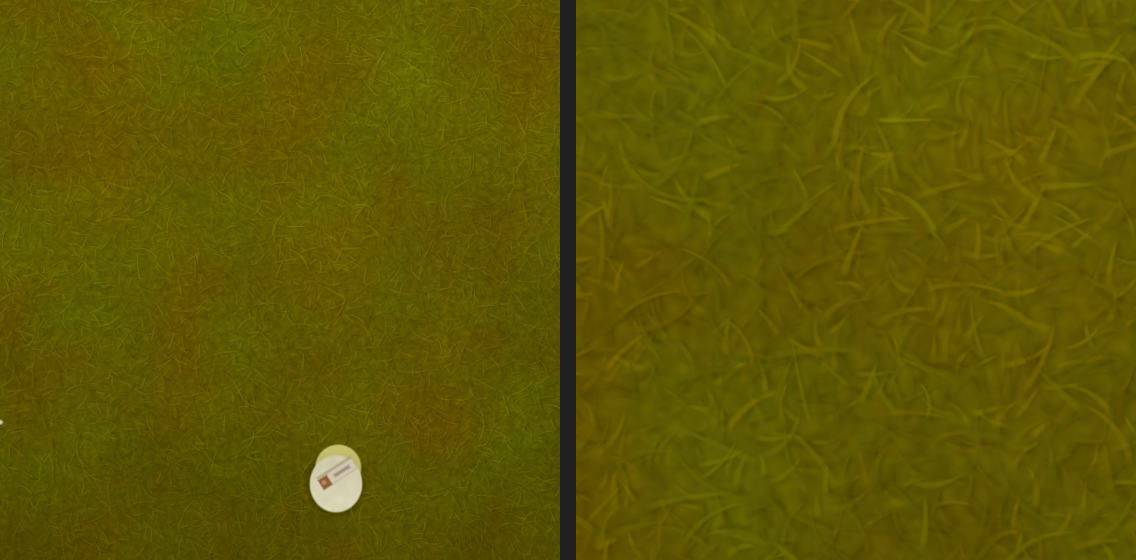
Left: the whole. Right: its middle third, enlarged.
Reproduce this texture procedurally as a three.js fragment shader.

```glsl
// A worn lawn seen from above, with a pale cup lying near the lower edge.
// Three layers of curved blades are scattered over hashed cells, tinted by
// low-frequency gradient noise; the cup is made of soft ellipses and boxes.

#define DRY_COLOR vec3(0.418, 0.328, 0.002)
#define GREEN_COLOR vec3(0.378, 0.398, 0.014)
#define CUP_COLOR vec3(0.83, 0.81, 0.68)
#define RIM_COLOR vec3(0.68, 0.65, 0.36)
#define BLADE_HALF_WIDTH 0.0023
#define BLADE_OPACITY 0.55
#define BLADE_CONTRAST 0.36
#define SHADOW_DEPTH 0.05
#define PATCH_SCALE 5.0
#define EDGE_SOFTNESS 0.0025
#define CUP_CENTER vec2(0.600, 0.136)

varying vec2 vUv;

vec4 hash4(vec3 p) {
  float n = dot(p, vec3(12.99, 78.23, 37.72));
  return fract(sin(n + vec4(0.0, 1.7, 3.1, 4.6)) * vec4(43758.5, 22578.1, 19642.3, 35791.7));
}

vec2 gradient(vec2 cell) {
  float angle = 6.2832 * hash4(vec3(cell, 9.0)).x;
  return vec2(cos(angle), sin(angle));
}

float gradientNoise(vec2 p) {
  vec2 i = floor(p), f = fract(p);
  vec2 w = f * f * f * (f * (f * 6.0 - 15.0) + 10.0);
  vec2 e = vec2(1.0, 0.0);
  float low = mix(dot(gradient(i), f), dot(gradient(i + e.xy), f - e.xy), w.x);
  float high = mix(dot(gradient(i + e.yx), f - e.yx), dot(gradient(i + e.xx), f - e.xx), w.x);
  return mix(low, high, w.y);
}

float fbm(vec2 p) {
  float sum = 0.0, amplitude = 1.0;
  for (int i = 0; i < 3; i++) {
    sum += amplitude * gradientNoise(p);
    p = p * 2.1 + 17.3;
    amplitude *= 0.55;
  }
  return sum;
}

// Lays one layer of blades over turf, which holds (lightness, greenness).
vec2 layBlades(vec2 uv, vec2 turf, float cells, float seed) {
  vec2 p = uv * cells, cell = floor(p);
  float patchGreen = turf.y;
  for (int y = -1; y <= 1; y++)
  for (int x = -1; x <= 1; x++)
  for (int k = 0; k < 2; k++) {
    vec2 id = cell + vec2(float(x), float(y));
    vec4 place = hash4(vec3(id, seed + float(k)));
    vec4 look = hash4(vec3(id, seed + float(k) + 40.0));

    // Blade frame: u runs along the curve, v across it
    vec2 q = p - id - place.xy;
    float angle = 1.45 + (place.z - 0.5) * 3.1416;
    vec2 axis = vec2(cos(angle), sin(angle));
    float u = dot(q, axis);
    float v = dot(q, vec2(-axis.y, axis.x)) - (place.w - 0.5) * 1.0 * u * u;
    float halfLength = mix(0.45, 0.85, look.x);
    float along = u / halfLength;
    float tip = 1.0 - smoothstep(0.55, 1.0, abs(along));
    float width = BLADE_HALF_WIDTH * cells * mix(0.65, 1.1, look.y) * (0.8 - 0.35 * along);

    float shadow = tip * (1.0 - smoothstep(0.5 * width, 2.6 * width, abs(v + width)));
    float body = tip * (1.0 - smoothstep(0.25 * width, 1.35 * width, abs(v)));
    float light = 1.0 + BLADE_CONTRAST * (look.z * look.z - 0.28);
    float green = clamp(patchGreen + (look.w - 0.5) * 0.7, -0.1, 1.25);
    turf.x *= 1.0 - SHADOW_DEPTH * shadow;
    turf = mix(turf, vec2(light, green), BLADE_OPACITY * body);
  }
  return turf;
}

vec3 lawn(vec2 uv) {
  float green = 0.53 + 0.6 * fbm(uv * PATCH_SCALE + 3.7);
  float mottle = gradientNoise(uv * 75.0) + 0.7 * gradientNoise(uv * 140.0 + 8.0);
  vec2 turf = vec2(0.95 + 0.13 * mottle, green);
  turf = layBlades(uv, turf, 58.0, 1.0);
  turf = layBlades(uv, turf, 40.0, 5.0);
  turf.y = mix(turf.y, green, 0.35);
  turf = layBlades(uv, turf, 27.0, 11.0);

  // Broad light: brighter above, dimmer toward the lower corners
  float broad = mix(0.94, 1.10, uv.y) + 0.10 * fbm(uv * 3.2 + 21.0);
  broad -= 0.16 * dot(uv - vec2(0.5, 0.6), uv - vec2(0.5, 0.6));
  return mix(DRY_COLOR, GREEN_COLOR, turf.y) * turf.x * broad;
}

float ellipseMask(vec2 p, vec2 radius) {
  float d = (length(p / radius) - 1.0) * min(radius.x, radius.y);
  return 1.0 - smoothstep(-EDGE_SOFTNESS, EDGE_SOFTNESS, d);
}

float boxMask(vec2 p, vec2 halfSize) {
  vec2 d = abs(p) - halfSize;
  return 1.0 - smoothstep(-EDGE_SOFTNESS, EDGE_SOFTNESS, max(d.x, d.y));
}

vec3 addCup(vec3 color, vec2 uv) {
  vec2 p = uv - CUP_CENTER;
  color *= 1.0 - 0.18 * (1.0 - smoothstep(0.9, 1.25, length(p / vec2(0.049, 0.053))));
  color = mix(color, RIM_COLOR + 1.5 * p.y * vec3(1.0, 1.0, 0.8), ellipseMask(p - vec2(0.004, 0.029), vec2(0.041)));
  vec3 face = CUP_COLOR + vec3(0.03) * gradientNoise(uv * 60.0) - 0.5 * p.y;
  color = mix(color, face, ellipseMask(p, vec2(0.047, 0.051)));

  // Slanted paper strip with a brown end and a faint grey bar
  vec2 s = mat2(0.84, -0.54, 0.54, 0.84) * (p - vec2(0.003, 0.018));
  color = mix(color, vec3(0.64, 0.58, 0.46), 0.7 * boxMask(s - vec2(0.0, 0.002), vec2(0.036, 0.013)));
  color = mix(color, vec3(0.82, 0.77, 0.68), boxMask(s, vec2(0.035, 0.010)));
  color = mix(color, vec3(0.54, 0.49, 0.44), 0.75 * boxMask(s - vec2(0.009, 0.0), vec2(0.016, 0.003)));
  color = mix(color, vec3(0.50, 0.30, 0.14), 0.85 * boxMask(s + vec2(0.027, 0.001), vec2(0.009, 0.010)));
  return mix(color, vec3(0.76, 0.58, 0.42), 0.8 * ellipseMask(s + vec2(0.029, 0.0), vec2(0.004)));
}

void main() {
  vec3 color = addCup(lawn(vUv), vUv);
  color = mix(color, CUP_COLOR, ellipseMask(vUv - vec2(0.0, 0.246), vec2(0.005, 0.004)));
  gl_FragColor = vec4(clamp(color, 0.0, 1.0), 1.0);
}
```
